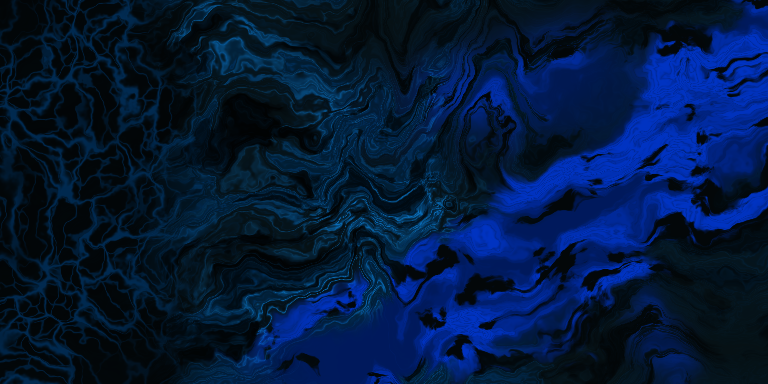
This background is drawn by a WebGL 1 fragment shader. Its source:

```glsl
precision highp float;
uniform vec2 u_resolution;

const vec3 INK = vec3(0.010, 0.028, 0.036);
const vec3 SLATE = vec3(0.022, 0.065, 0.080);
const vec3 TEAL = vec3(0.005, 0.115, 0.200);
const vec3 MID_BLUE = vec3(0.0, 0.19, 0.37);
const vec3 SKY = vec3(0.04, 0.46, 0.78);
const vec3 NAVY = vec3(0.0, 0.10, 0.36);
const vec3 ULTRAMARINE = vec3(0.0, 0.20, 0.76);
const float WARP = 0.20;
const float RIPPLE = 0.07;
const float CELL_SCALE = 9.0;
const float CELL_ROUNDNESS = 13.0;
const float VEIN_COUNT = 8.0;
const float FILAMENT_COUNT = 19.0;
const int OCTAVES = 5;

float hash(vec2 p) {
  return fract(sin(dot(p, vec2(127.1, 311.7))) * 43758.5);
}

float noise(vec2 p) {
  vec2 i = floor(p), f = fract(p);
  f = f * f * (3.0 - 2.0 * f);
  return mix(mix(hash(i), hash(i + vec2(1.0, 0.0)), f.x),
             mix(hash(i + vec2(0.0, 1.0)), hash(i + 1.0), f.x), f.y);
}

float fbm(vec2 p) {
  float sum = 0.0, amp = 0.5;
  for (int i = 0; i < OCTAVES; i++) {
    sum += amp * noise(p);
    p = mat2(1.6, 1.2, -1.2, 1.6) * p + 7.3;
    amp *= 0.5;
  }
  return sum;
}

float glow(vec2 p, vec2 center, vec2 radius) {
  vec2 d = (p - center) / radius;
  return exp(-dot(d, d));
}

float bump(float x, float center, float width) {
  float d = (x - center) / width;
  return exp(-d * d);
}

// Thin bright lines along the level sets of a field
float lines(float field, float sharpness) {
  return pow(abs(fract(field) * 2.0 - 1.0), sharpness);
}

// Height across the paint layers, bent by the large folds
float foldedHeight(vec2 p) {
  float h = p.y - 0.42 - 0.28 * (p.x - 1.0);
  h -= 0.11 * bump(p.x, 0.95, 0.05) - 0.07 * bump(p.x, 1.03, 0.05);
  h -= 0.24 * bump(p.x, 1.30, 0.06) * smoothstep(0.45, 0.75, p.y);
  return h - 0.14 * bump(p.x, 1.71, 0.08) * smoothstep(0.4, 0.1, p.y);
}

// Walls between rounded cells: 0 inside, 1 on the wall
float cellWall(vec2 p) {
  vec2 base = floor(p);
  float strongest = 0.0, total = 0.0;
  for (int y = -1; y <= 1; y++) {
    for (int x = -1; x <= 1; x++) {
      vec2 id = base + vec2(float(x), float(y));
      float d = length(id + vec2(hash(id), hash(id + 31.7)) - p);
      float weight = exp(-CELL_ROUNDNESS * d);
      strongest = max(strongest, weight);
      total += weight;
    }
  }
  return smoothstep(0.06, 0.5, 1.0 - strongest / total);
}

void main() {
  vec2 p = gl_FragCoord.xy / u_resolution.y;
  p.x *= 2.0 * u_resolution.y / u_resolution.x;

  // Liquid distortion at two sizes, then stretched layers
  vec2 swirl = vec2(fbm(p * 3.2), fbm(p * 3.2 + 17.0)) - 0.48;
  vec2 ripple = vec2(fbm(p * 9.0 + 4.0), fbm(p * 9.0 + 29.0)) - 0.48;
  vec2 q = p + WARP * swirl + RIPPLE * ripple;
  float h = foldedHeight(q);
  float layer = fbm(vec2(q.x * 4.0, h * 12.0) + 2.2 * swirl);
  float streak = fbm(vec2(q.x * 7.0, h * 26.0) + 3.0 * swirl + 11.0);
  float veins = lines(layer * VEIN_COUNT, 4.0);
  float filaments = lines(layer * FILAMENT_COUNT + q.x, 2.5);

  // Still dark pools and bright accents
  float pools = glow(q, vec2(1.00, 0.93), vec2(0.17, 0.14))
    + glow(q, vec2(1.42, 0.95), vec2(0.36, 0.07))
    + 0.8 * glow(q, vec2(1.43, 0.62), vec2(0.12, 0.07))
    + 0.8 * glow(q, vec2(1.22, 0.58), vec2(0.05, 0.18))
    + glow(q, vec2(1.92, 0.08), vec2(0.27, 0.15));
  float shine = glow(q, vec2(0.53, 0.87), vec2(0.18, 0.08))
    + glow(q, vec2(1.03, 0.44), vec2(0.22, 0.10))
    + glow(q, vec2(0.84, 0.24), vec2(0.22, 0.07))
    + glow(q, vec2(0.70, 0.12), vec2(0.10, 0.07))
    + glow(q, vec2(1.15, 0.77), vec2(0.05, 0.12))
    + 0.7 * glow(q, vec2(0.88, 0.76), vec2(0.10, 0.14));
  float center = smoothstep(0.25, 0.55, q.x) * smoothstep(1.5, 1.2, q.x);

  // Dark ground with marbled layers
  vec3 color = mix(INK, SLATE, smoothstep(0.35, 0.6, streak));
  float marbling = (0.25 + 0.75 * center) * (1.0 - 0.85 * min(pools, 1.0));
  float body = smoothstep(0.42, 0.56, layer);
  color = mix(color, TEAL, marbling * body);
  color = mix(color, MID_BLUE, marbling * filaments * (0.25 + 0.6 * body));
  color = mix(color, SKY, marbling * veins * min(0.25 + 0.7 * shine, 0.95));
  color *= 1.0 - 0.65 * marbling * smoothstep(0.46, 0.36, streak);
  float ribbon = bump(h + 0.08 * (layer - 0.48), 0.0, 0.018);
  ribbon *= smoothstep(0.82, 0.93, q.x) * smoothstep(1.24, 1.1, q.x);
  color = mix(color, SKY, ribbon * (0.2 + 0.75 * filaments));

  // Cell web on the left, in two sizes
  vec2 cellPoint = p * CELL_SCALE + 3.0 * swirl + 1.4 * ripple;
  float patches = smoothstep(0.35, 0.62, fbm(p * 4.0 + 5.0));
  float web = cellWall(cellPoint) * (0.3 + 0.6 * patches);
  web = max(web, cellWall(cellPoint * 1.9 + 13.0) * patches * 0.6);
  float cells = 1.0 - smoothstep(0.35, 0.65, q.x + 0.2 * (layer - 0.48));
  color = mix(color, mix(INK * 0.7, MID_BLUE, web), cells * 0.9);

  // Ultramarine river rising to the right, cut by dark streaks
  float t = max(q.x - 0.62, 0.0);
  float middle = 0.03 + 0.11 * t + 0.32 * t * t;
  float offset = abs(q.y - middle) / (0.10 + 0.16 * t);
  float river = 1.0 - smoothstep(0.75, 1.15, offset + 1.5 * (layer - 0.48));
  river *= smoothstep(0.5, 0.85, q.x);
  float paint = smoothstep(0.34, 0.44, streak + 0.10 * (1.0 - offset));
  float spots = smoothstep(0.24, 0.32, fbm(q * vec2(14.0, 20.0) + 3.0));
  float depth = smoothstep(0.64, 0.42, layer) * (1.0 - 0.4 * filaments);
  vec3 riverColor = mix(NAVY, ULTRAMARINE, depth);
  color = mix(color, mix(INK, riverColor, paint * spots), river);

  // Blue wisps above the river and in the lower column
  float wisps = glow(q, vec2(1.38, 0.76), vec2(0.28, 0.12))
    + 0.7 * glow(q, vec2(1.71, 0.10), vec2(0.05, 0.17));
  wisps *= (1.0 - river) * smoothstep(0.42, 0.56, streak + 0.1 * filaments);
  gl_FragColor = vec4(mix(color, riverColor, min(wisps, 0.85)), 1.0);
}
```
